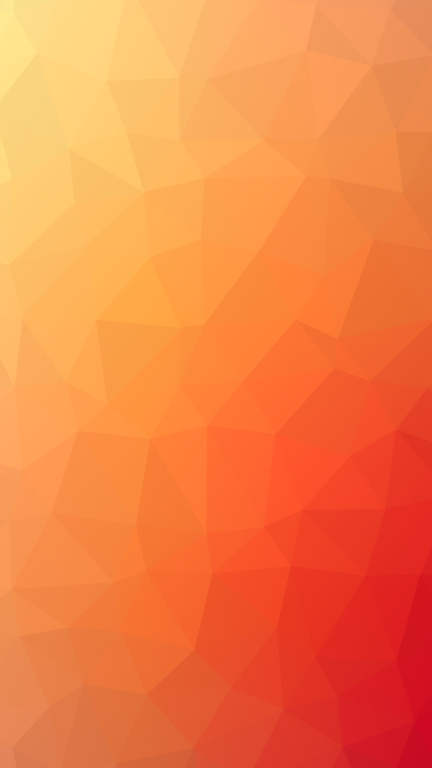
Reproduce this background procedurally as a WebGL 2 fragment shader.

```glsl
#version 300 es
precision highp float;
// Low-poly background: a staggered, jittered grid of vertices is split into
// triangles, and each facet takes its tint from a smooth colour field running
// from pale yellow (top left) through orange to crimson (bottom right).

#define CELLS 12.0        // mesh rows per canvas height
#define JITTER 0.36       // vertex displacement, in cells
#define FLATNESS 0.62     // 0 = smooth field, 1 = one flat colour per facet
#define FACET_LIGHT 0.022 // random brightness change per facet
#define SEED 17.0

uniform vec2 u_resolution;
out vec4 fragColor;

vec2 hash2(vec2 p) {
  vec3 q = fract(vec3(p.xyx) * vec3(0.1031, 0.1030, 0.0973));
  q += dot(q, q.yzx + 33.33);
  return fract((q.xx + q.yz) * q.zy);
}

float cross2(vec2 a, vec2 b) { return a.x * b.y - a.y * b.x; }

// Six evenly spaced colour stops, from t = 0 to t = 1.
vec3 ramp(float t, vec3 a, vec3 b, vec3 c, vec3 d, vec3 e, vec3 f) {
  t *= 5.0;
  vec3 color = mix(a, b, clamp(t, 0.0, 1.0));
  color = mix(color, c, clamp(t - 1.0, 0.0, 1.0));
  color = mix(color, d, clamp(t - 2.0, 0.0, 1.0));
  color = mix(color, e, clamp(t - 3.0, 0.0, 1.0));
  return mix(color, f, clamp(t - 4.0, 0.0, 1.0));
}

// Four vertical ramps, bottom to top, blended across the width.
vec3 colorField(vec2 uv) {
  uv = clamp(uv, 0.0, 1.0);
  vec3 left = ramp(uv.y, vec3(0.88, 0.51, 0.35), vec3(0.95, 0.57, 0.32),
    vec3(1.0, 0.63, 0.37), vec3(1.0, 0.75, 0.42),
    vec3(1.0, 0.85, 0.50), vec3(1.0, 0.91, 0.58));
  vec3 midLeft = ramp(uv.y, vec3(0.84, 0.41, 0.23), vec3(0.95, 0.44, 0.19),
    vec3(1.0, 0.54, 0.23), vec3(1.0, 0.65, 0.27),
    vec3(1.0, 0.75, 0.40), vec3(1.0, 0.80, 0.48));
  vec3 midRight = ramp(uv.y, vec3(0.85, 0.22, 0.17), vec3(0.93, 0.23, 0.13),
    vec3(1.0, 0.35, 0.18), vec3(1.0, 0.50, 0.21),
    vec3(1.0, 0.61, 0.31), vec3(1.0, 0.65, 0.41));
  vec3 right = ramp(uv.y, vec3(0.78, 0.02, 0.14), vec3(0.84, 0.08, 0.12),
    vec3(0.90, 0.20, 0.14), vec3(0.90, 0.40, 0.18),
    vec3(0.91, 0.51, 0.26), vec3(0.91, 0.56, 0.37));
  float x = uv.x * 3.0;
  vec3 color = mix(left, midLeft, clamp(x, 0.0, 1.0));
  color = mix(color, midRight, clamp(x - 1.0, 0.0, 1.0));
  return mix(color, right, clamp(x - 2.0, 0.0, 1.0));
}

// Mesh vertex: odd rows shift by half a cell, then every vertex is jittered.
vec2 vertex(vec2 id) {
  vec2 offset = (hash2(id + SEED) * 2.0 - 1.0) * JITTER;
  return id + vec2(0.5 * mod(id.y, 2.0), 0.0) + offset;
}

// Signed distance to the line a-b, positive on its left side.
float edgeDistance(vec2 p, vec2 a, vec2 b) {
  return cross2(b - a, p - a) / max(length(b - a), 1e-4);
}

// Adds one triangle, weighted by its antialiased coverage of the pixel.
void addFacet(inout vec4 sum, vec2 p, vec2 a, vec2 b, vec2 c, vec2 toUv, float pixel) {
  float side = sign(cross2(b - a, c - a));
  float inside = min(side * edgeDistance(p, a, b),
    min(side * edgeDistance(p, b, c), side * edgeDistance(p, c, a)));
  float coverage = clamp(0.5 + inside / pixel, 0.0, 1.0);
  if (coverage <= 0.0) return;
  vec2 center = (a + b + c) / 3.0;
  float light = 1.0 + FACET_LIGHT * (2.0 * hash2(floor(center * 64.0)).x - 1.0);
  vec3 color = colorField(mix(p, center, FLATNESS) * toUv) * light;
  sum += vec4(color, 1.0) * coverage;
}

void main() {
  vec2 p = gl_FragCoord.xy * CELLS / u_resolution.y;
  vec2 toUv = vec2(u_resolution.y / u_resolution.x, 1.0) / CELLS;
  float pixel = CELLS / u_resolution.y;
  vec4 sum = vec4(colorField(p * toUv), 1.0) * 1e-4;

  // Visit nearby quads and split each along its shorter valid diagonal.
  for (int j = -1; j <= 1; j++) {
    for (int i = -1; i <= 1; i++) {
      vec2 id = floor(p) + vec2(i, j);
      vec2 a = vertex(id);
      vec2 b = vertex(id + vec2(1.0, 0.0));
      vec2 c = vertex(id + vec2(1.0, 1.0));
      vec2 d = vertex(id + vec2(0.0, 1.0));
      bool validAC = cross2(c - a, b - a) * cross2(c - a, d - a) < 0.0;
      bool validBD = cross2(d - b, a - b) * cross2(d - b, c - b) < 0.0;
      bool splitAC = validAC && (!validBD || distance(a, c) < distance(b, d));
      if (splitAC) {
        addFacet(sum, p, a, b, c, toUv, pixel);
        addFacet(sum, p, a, c, d, toUv, pixel);
      } else {
        addFacet(sum, p, a, b, d, toUv, pixel);
        addFacet(sum, p, b, c, d, toUv, pixel);
      }
    }
  }
  fragColor = vec4(sum.rgb / sum.w, 1.0);
}
```
